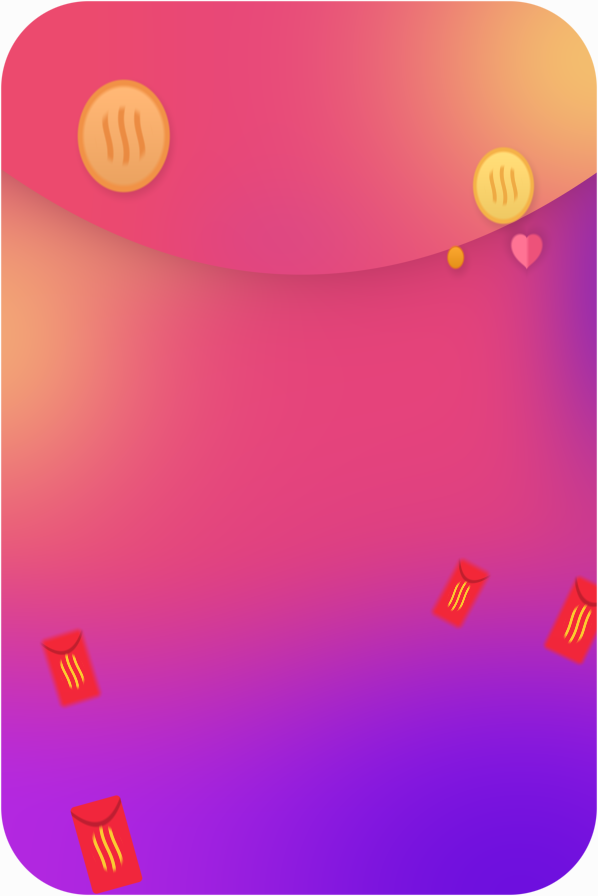
Write a Shadertoy shader that draws this background.

```glsl
// A rounded card with a warm-to-violet gradient and a curved flap on top,
// decorated with coins, a heart and red packets. Soft elliptical glows build
// the gradient; distance functions cut the shapes. Unit: the canvas width.

#define CORNER 0.146
#define FLAP_LOW 1.039
#define FLAP_CURVE 0.70
#define SHADOW 0.055
#define PINK vec3(0.905, 0.265, 0.480)
#define PEACH vec3(0.955, 0.670, 0.460)
#define MAGENTA vec3(0.715, 0.160, 0.880)
#define VIOLET vec3(0.580, 0.170, 0.690)
#define INDIGO vec3(0.430, 0.060, 0.870)
#define PACKET_RED vec3(0.960, 0.150, 0.200)
#define GOLD vec3(1.000, 0.830, 0.160)

// Coverage of a shape: one inside, with an edge at least a pixel wide
float fill(float d, float blur) {
    float edge = max(blur, 0.8 / iResolution.x);
    return 1.0 - smoothstep(-edge, edge, d);
}

float glow(vec2 p, vec2 centre, vec2 radius) {
    vec2 q = (p - centre) / radius;
    return exp(-dot(q, q));
}

float boxDistance(vec2 p, vec2 halfSize, float radius) {
    vec2 q = abs(p) - halfSize + radius;
    return length(max(q, 0.0)) + min(max(q.x, q.y), 0.0) - radius;
}

float ellipseDistance(vec2 p, vec2 radius) {
    return (length(p / radius) - 1.0) * min(radius.x, radius.y);
}

// Three upright strokes confined to an oval
float strokes(vec2 q) {
    float bars = smoothstep(0.0, 0.8, cos(18.0 * (q.x + 0.06 * sin(5.0 * q.y))));
    return bars * (1.0 - smoothstep(0.38, 0.52, length(q * vec2(0.8, 0.9))));
}

vec3 bodyColour(vec2 p) {
    vec3 col = mix(PINK, PEACH, 0.95 * glow(p, vec2(-0.03, 0.94), vec2(0.27, 0.30)));
    col = mix(col, PEACH, 0.30 * glow(p, vec2(0.22, 1.07), vec2(0.22, 0.09)));
    col = mix(col, VIOLET, glow(p, vec2(1.04, 1.02), vec2(0.14, 0.34)));
    float low = smoothstep(0.63, 0.13, p.y + 0.03 * sin(5.0 * p.x));
    col = mix(col, MAGENTA, low);
    return mix(col, INDIGO, glow(p, vec2(0.87, 0.0), vec2(0.50, 0.40)));
}

vec3 flapColour(vec2 p) {
    vec3 col = mix(PINK, vec3(0.925, 0.290, 0.430), smoothstep(0.5, 0.1, p.x));
    col = mix(col, vec3(0.850, 0.270, 0.530), 0.6 * glow(p, vec2(0.48, 1.10), vec2(0.16, 0.10)));
    return mix(col, vec3(0.955, 0.740, 0.430), glow(p, vec2(1.0, 1.40), vec2(0.33, 0.31)));
}

void addCoins(inout vec3 col, vec2 p) {
    // Centre and radii of each coin
    vec4 coins[3] = vec4[3](vec4(0.207, 1.271, 0.077, 0.094),
                            vec4(0.842, 1.188, 0.051, 0.064),
                            vec4(0.762, 1.068, 0.014, 0.019));
    vec3 faces[3] = vec3[3](vec3(0.965, 0.680, 0.420),
                            vec3(0.980, 0.830, 0.430),
                            vec3(0.940, 0.610, 0.140));
    for (int i = 0; i < 3; i++) {
        vec2 offset = p - coins[i].xy, radius = coins[i].zw;
        vec2 q = offset / radius;
        float d = ellipseDistance(offset, radius);
        vec3 rim = faces[i] * vec3(0.98, 0.84, 0.65);
        vec3 coin = mix(rim, faces[i] + 0.05 * q.y, fill(d + 0.12 * radius.x, 0.05 * radius.x));
        float mark = i < 2 ? strokes(q) : 0.0;
        coin = mix(coin, rim * vec3(0.96, 0.88, 0.75), 0.75 * mark);
        col *= 1.0 - 0.12 * fill(ellipseDistance(offset + vec2(-0.004, 0.008), radius), 0.012);
        col = mix(col, coin, fill(d, 0.002));
    }
}

void addHeart(inout vec3 col, vec2 p) {
    vec2 q = (p - vec2(0.881, 1.073)) / 0.026;
    float side = q.x;
    q.y -= 0.6 * sqrt(abs(q.x));
    float d = (length(q) - 1.0) * 0.02;
    vec3 heart = mix(vec3(1.0, 0.45, 0.58), vec3(0.93, 0.32, 0.48), smoothstep(-0.1, 0.2, side));
    col *= 1.0 - 0.12 * fill(d - 0.004, 0.012);
    col = mix(col, heart, fill(d, 0.002));
}

void addPackets(inout vec3 col, vec2 p) {
    // Centre and half size of each packet, then its leftward lean and blur
    vec4 packets[4] = vec4[4](vec4(0.119, 0.381, 0.034, 0.058), vec4(0.770, 0.506, 0.027, 0.052),
                              vec4(0.969, 0.461, 0.035, 0.066), vec4(0.178, 0.086, 0.043, 0.075));
    vec2 poses[4] = vec2[4](vec2(0.30, 0.007), vec2(-0.50, 0.007),
                            vec2(-0.45, 0.006), vec2(0.27, 0.001));
    for (int i = 0; i < 4; i++) {
        float c = cos(poses[i].x), s = sin(poses[i].x);
        vec2 local = mat2(c, -s, s, c) * (p - packets[i].xy);
        vec2 q = local / packets[i].zw;
        float d = boxDistance(local, packets[i].zw, 0.007);
        float crease = abs(q.y - 0.48 - 0.4 * q.x * q.x);
        vec3 packet = PACKET_RED * (1.0 - 0.22 * (1.0 - smoothstep(0.02, 0.09, crease)));
        packet = mix(packet, GOLD, strokes(q + vec2(0.0, 0.1)));
        col = mix(col, packet, 0.95 * fill(d, poses[i].y));
    }
}

void mainImage(out vec4 fragColor, in vec2 fragCoord) {
    vec2 p = fragCoord / iResolution.x;
    vec2 middle = 0.5 * iResolution.xy / iResolution.x;

    // Body, flap shadow and flap
    float bend = p.x - 0.504;
    float below = FLAP_LOW + FLAP_CURVE * bend * bend - p.y;
    vec3 col = bodyColour(p);
    col *= 1.0 - 0.13 * exp(-max(below, 0.0) / SHADOW);
    col = mix(col, flapColour(p), fill(below, 0.0));

    addCoins(col, p);
    addHeart(col, p);
    addPackets(col, p);

    // White outside the card
    float card = boxDistance(p - middle, middle - 0.002, CORNER);
    fragColor = vec4(mix(vec3(0.99), col, fill(card, 0.0)), 1.0);
}
```
